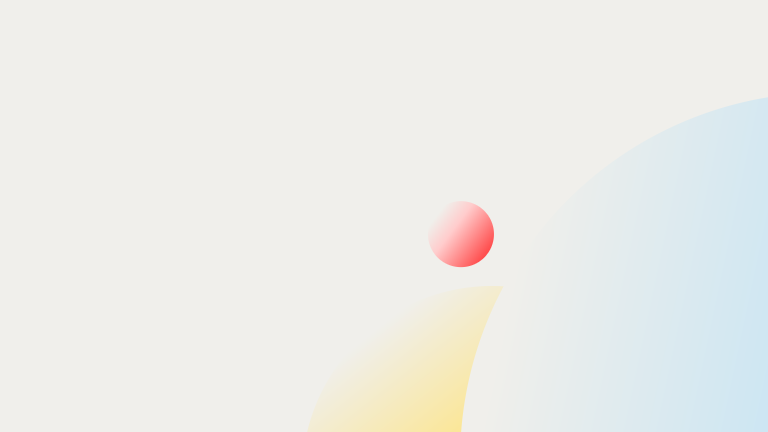
This background is drawn by a Shadertoy shader. Its source:

```glsl
// Three soft discs on warm paper: a small red ball, a yellow disc and a
// large blue disc that covers part of it. Each disc is a circle distance
// filled with a linear gradient that starts at the paper colour.

// Discs: centre x, centre y, radius, in canvas heights
#define RED_DISC    vec3(1.067, 0.458, 0.0764)
#define YELLOW_DISC vec3(1.139, -0.102, 0.440)
#define BLUE_DISC   vec3(1.915, -0.064, 0.850)

// Gradient directions
#define RED_AXIS    vec2(0.80, -0.60)
#define YELLOW_AXIS vec2(0.62, -0.78)
#define BLUE_AXIS   vec2(0.978, -0.207)

// Colours
#define PAPER  vec3(0.941, 0.937, 0.920)
#define PINK   vec3(1.000, 0.800, 0.800)
#define RED    vec3(1.000, 0.310, 0.310)
#define YELLOW vec3(0.984, 0.902, 0.590)
#define BLUE   vec3(0.802, 0.902, 0.953)

// Antialiased coverage of a disc
float discMask(vec2 p, vec3 disc, float pixel) {
    float dist = length(p - disc.xy) - disc.z;
    return clamp(0.5 - dist / pixel, 0.0, 1.0);
}

// Gradient position from 0 to 1; span holds its ends in disc radii
float gradientAlong(vec2 p, vec3 disc, vec2 axis, vec2 span) {
    float along = dot(p - disc.xy, normalize(axis)) / disc.z;
    return clamp((along - span.x) / (span.y - span.x), 0.0, 1.0);
}

void mainImage(out vec4 fragColor, in vec2 fragCoord) {
    float pixel = 1.0 / iResolution.y;
    vec2 p = fragCoord * pixel;
    vec3 color = PAPER;

    // Yellow disc, behind
    float t = gradientAlong(p, YELLOW_DISC, YELLOW_AXIS, vec2(-0.98, -0.28));
    color = mix(color, mix(PAPER, YELLOW, t), discMask(p, YELLOW_DISC, pixel));

    // Blue disc, in front
    t = gradientAlong(p, BLUE_DISC, BLUE_AXIS, vec2(-0.94, -0.17));
    color = mix(color, mix(PAPER, BLUE, t), discMask(p, BLUE_DISC, pixel));

    // Red ball: paper to pink to red
    t = gradientAlong(p, RED_DISC, RED_AXIS, vec2(-0.92, 0.95));
    vec3 ball = mix(PAPER, PINK, clamp(t / 0.35, 0.0, 1.0));
    ball = mix(ball, RED, clamp((t - 0.35) / 0.65, 0.0, 1.0));
    color = mix(color, ball, discMask(p, RED_DISC, pixel));

    fragColor = vec4(color, 1.0);
}
```
